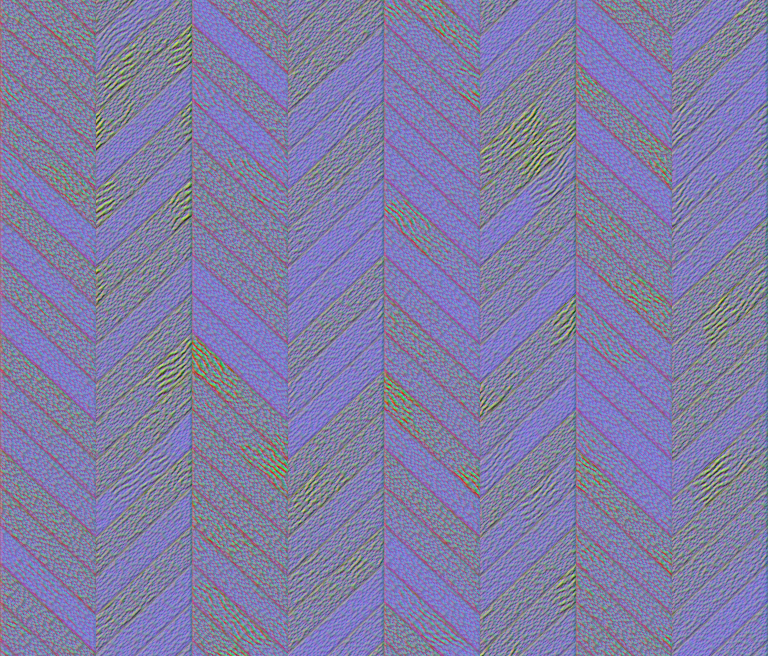
This texture map is drawn by a Shadertoy shader. Its source:

```glsl
const float COLUMNS = 8.0;          // plank columns across
const float ROWS = 17.0;            // planks down each column
const float RISE = 2.33;            // rows climbed across one column
const float ROW_PHASE = 0.61;       // offset of the first joint from the top
const float JOINT_WIDTH = 0.015;    // lengths are in column widths
const float JOINT_DEPTH = 0.29;
const float JOINT_BIAS = 0.22;      // favours the lit lip of each joint
const float SEAM_DEPTH = 0.34;
const float VALLEY_SEAM = 0.4;      // seam strength where planks dip
const vec3 JOINT_SHADE = vec3(0.03, 0.04, 0.2);
const float SAMPLE_STEP = 0.012;    // spacing for measuring slopes
const vec2 PORE_SCALE = vec2(20.0, 40.0);
const float PORE_DEPTH = 0.4;
const vec2 STREAK_SCALE = vec2(2.5, 22.0);
const float STREAK_DEPTH = 0.13;
const float RING_RATE = 115.0;
const float RING_DEPTH = 0.2;
const float ROUGH_BLUE = 0.73;      // blue of coarse and smooth planks
const float SMOOTH_BLUE = 0.85;
const float ROUGH_RELIEF = 1.2;     // grain strength of coarse and smooth planks
const float SMOOTH_RELIEF = 0.8;
const float SLOPE_SHADE = 0.95;
const float HEIGHT_SHADE = 0.75;
const float MEAN_HEIGHT = 0.24;

float hash(vec2 p) {
    return fract(sin(dot(p, vec2(127.1, 311.7))) * 43758.5);
}

vec2 hash2(vec2 p) {
    return vec2(hash(p), hash(p + 37.3));
}

// Distance to the nearest scattered point
float cellular(vec2 p) {
    vec2 cell = floor(p);
    float nearest = 4.0;
    for (int y = -1; y <= 1; y++) {
        for (int x = -1; x <= 1; x++) {
            vec2 id = cell + vec2(x, y);
            vec2 offset = id + hash2(id) - p;
            nearest = min(nearest, dot(offset, offset));
        }
    }
    return sqrt(nearest);
}

// Strength of the wavy figure, concentrated in patches of some planks
float figureAmount(vec2 q, vec2 seed) {
    float patches = sin(q.x * 4.0 + seed.x * 40.0) + 0.5 * sin(q.x * 9.0 + q.y * 14.0 + seed.y * 30.0);
    return mix(0.15, 1.0, smoothstep(0.4, 1.0, seed.y)) * smoothstep(-1.0, 1.1, patches);
}

// Fine pores and longer streaks along the grain, plus bent growth rings
float grainHeight(vec2 q, vec2 seed, float figure) {
    vec2 shift = floor(seed * 90.0) * 7.0;
    float pores = cellular(q * PORE_SCALE + shift);
    float streaks = cellular(q * STREAK_SCALE + shift + 3.0);
    float bend = 0.03 * sin(q.x * 5.0 + seed.x * 50.0)
               + 0.012 * sin(q.x * 14.0 + q.y * 17.0 + seed.y * 60.0)
               + 0.004 * sin(q.x * 31.0 - q.y * 31.0 + seed.x * 20.0);
    float rings = sin(RING_RATE * (q.y + bend) + seed.x * 70.0);
    return PORE_DEPTH * pores + STREAK_DEPTH * streaks + RING_DEPTH * figure * rings;
}

// Slope (x) and coverage (y) of a groove at a signed distance
vec2 groove(float signedDistance, float bias, float pixel) {
    float x = signedDistance / max(JOINT_WIDTH, 0.6 * pixel);
    float coverage = exp(-x * x);
    return vec2((x + bias) * coverage, coverage);
}

void mainImage(out vec4 fragColor, in vec2 fragCoord) {
    float pixel = COLUMNS / iResolution.x;
    vec2 p = fragCoord * pixel;
    float canvasHeight = iResolution.y * pixel;
    float rowHeight = canvasHeight / ROWS;

    // Chevron layout
    float column = floor(p.x);
    float side = 1.0 - 2.0 * mod(column, 2.0);
    float fromPeak = abs(mod(p.x + 1.0, 2.0) - 1.0);
    float v = (canvasHeight - p.y) / rowHeight - RISE * fromPeak - ROW_PHASE;
    vec2 slant = normalize(vec2(1.0, RISE * rowHeight));
    vec2 along = vec2(slant.x, -side * slant.y);
    vec2 across = vec2(side * slant.y, slant.x);

    // Grain in plank space
    float plankWidth = rowHeight * slant.x;
    float distanceAlong = fract(p.x) / slant.x + side * slant.y * fract(v) * rowHeight;
    vec2 q = vec2(distanceAlong, fract(v) * plankWidth);
    vec2 seed = hash2(vec2(column, floor(v)) + 5.0);
    float smoothness = smoothstep(0.1, 0.95, hash(seed * 91.0));
    float relief = mix(ROUGH_RELIEF, SMOOTH_RELIEF, smoothness);
    float figure = figureAmount(q, seed);
    float height = grainHeight(q, seed, figure);
    float slopeAlong = grainHeight(q + vec2(SAMPLE_STEP, 0.0), seed, figure) - height;
    float slopeAcross = grainHeight(q + vec2(0.0, SAMPLE_STEP), seed, figure) - height;
    vec2 slope = relief * (along * slopeAlong - across * slopeAcross);

    // Joints between planks and seams between columns
    vec2 joint = groove((round(v) - v) * plankWidth, JOINT_BIAS * (side + 0.3), pixel);
    float seamIndex = round(p.x);
    float seamStrength = mix(1.0, VALLEY_SEAM, mod(seamIndex, 2.0));
    vec2 seam = groove(p.x - seamIndex, 0.0, pixel) * seamStrength;
    float cover = max(joint.y, seam.y);
    slope *= 1.0 - 0.5 * cover;
    float grainSlope = length(slope);
    slope += JOINT_DEPTH * across * joint.x + vec2(SEAM_DEPTH * seam.x, 0.0);

    // Encode slopes as colour; steep and raised grain loses blue
    float tone = mix(ROUGH_BLUE, SMOOTH_BLUE, smoothness) - 0.06 * figure;
    float blue = tone - HEIGHT_SHADE * relief * (height - MEAN_HEIGHT) - SLOPE_SHADE * grainSlope;
    float greenTint = 0.15 * (0.68 - blue);
    vec3 color = vec3(0.505 + slope.x, 0.5 - slope.y + greenTint, blue) - JOINT_SHADE * cover;
    fragColor = vec4(clamp(color, 0.0, 1.0), 1.0);
}
```
